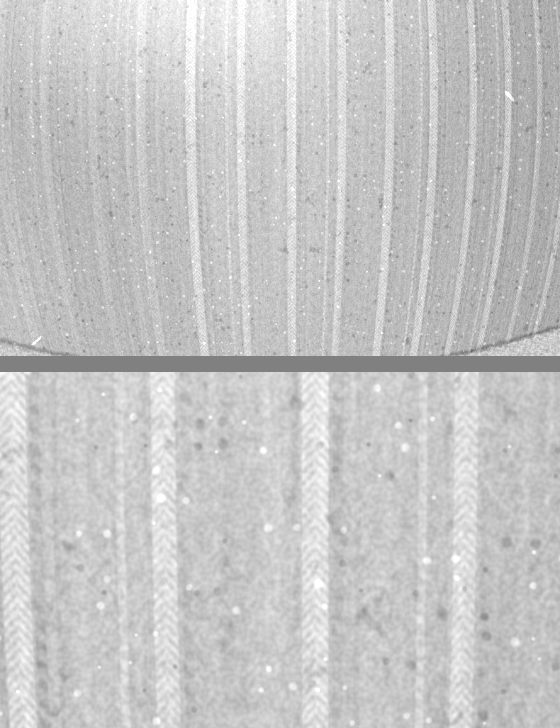
Top, the full canvas; bottom, a detail of the centre.
This texture is drawn by a Shadertoy shader. Its source:

```glsl
// Pale woven cloth with curved herringbone ribbons, worn threads and flecks of lint.

const float TAU = 6.28318;
const vec3 CLOTH_TINT = vec3(1.0);

float hash(vec2 p) {
    vec3 q = fract(p.xyx * 0.1031);
    q += dot(q, q.yzx + 33.33);
    return fract((q.x + q.y) * q.z);
}

vec2 gradientAt(vec2 cell) {
    float angle = TAU * hash(cell);
    return vec2(cos(angle), sin(angle));
}

// Gradient noise, about -0.7 to 0.7
float noise(vec2 p) {
    vec2 i = floor(p), f = p - i;
    vec2 w = f * f * f * (f * (f * 6.0 - 15.0) + 10.0);
    vec2 e = vec2(0.0, 1.0);
    float low = mix(dot(gradientAt(i), f), dot(gradientAt(i + e.yx), f - e.yx), w.x);
    float high = mix(dot(gradientAt(i + e), f - e), dot(gradientAt(i + e.yy), f - e.yy), w.x);
    return mix(low, high, w.y);
}

float fbm(vec2 p) {
    float sum = 0.0, gain = 1.0;
    for (int i = 0; i < 3; i++) {
        sum += gain * noise(p);
        p = p * 2.03 + 17.3;
        gain *= 0.6;
    }
    return sum;
}

// Soft-edged band of the given half width
float band(float d, float halfWidth, float soft) {
    return 1.0 - smoothstep(halfWidth - soft, halfWidth + soft, abs(d));
}

float glow(vec2 p, vec2 centre, vec2 size) {
    vec2 d = (p - centre) / size;
    return exp(-dot(d, d));
}

// Slanted stitches mirrored about the fold
float chevron(float fold, float row, float slant) {
    return sin(TAU * (row + slant * abs(fold)));
}

// One round fleck in some of the cells
float flecks(vec2 p, float density, float radius) {
    vec2 cell = floor(p);
    vec2 centre = 0.3 + 0.4 * vec2(hash(cell + 3.1), hash(cell + 8.7));
    float size = radius * (0.5 + hash(cell + 5.3));
    float d = length(p - cell - centre);
    return step(hash(cell), density) * (1.0 - smoothstep(size * 0.4, size * 1.3, d));
}

float scrap(vec2 p, vec2 a, vec2 b, float radius) {
    vec2 ab = b - a;
    float t = clamp(dot(p - a, ab) / dot(ab, ab), 0.0, 1.0);
    float d = length(p - a - ab * t) + 0.002 * noise(p * 250.0);
    return 1.0 - smoothstep(radius * 0.5, radius * 1.5, d);
}

float lighting(vec2 p) {
    return 0.725 + 0.20 * glow(p, vec2(0.34, 0.68), vec2(0.34, 0.20))
         + 0.06 * glow(p, vec2(0.48, 0.30), vec2(0.20, 0.40))
         + 0.04 * glow(p, vec2(0.0, 0.08), vec2(0.12, 0.15))
         - 0.05 * smoothstep(0.7, 1.0, p.x);
}

// Lightness added by ribbons, cords and seams; n counts ribbons from the middle
float ribbons(float n, float row, float soft) {
    float id = floor(n + 0.5), d = n - id;
    float vary = hash(vec2(id, 4.0));
    float presence = mix(0.3, 1.0, smoothstep(-3.6, -2.0, id)) * (0.8 + 0.3 * vary);
    float ribbon = band(d, 0.075 + 0.025 * vary, soft);
    float stitch = chevron(d, row * 150.0, 14.0);
    float tone = presence * ribbon * (0.095 + 0.035 * stitch);

    // Thin pale cord in every other gap
    float gap = floor(n);
    float cord = band(n - gap - 0.71, 0.028, soft) * (1.0 - mod(gap, 2.0));
    tone += presence * cord * (0.075 + 0.03 * sin(TAU * row * 110.0));

    // Notched dark seams beside each ribbon
    float wear = 0.5 + 0.8 * noise(vec2(id * 7.3, row * 14.0));
    float notch = 0.55 + 0.45 * sin(TAU * (row * 85.0 + d * 4.0));
    tone -= 0.11 * presence * wear * notch * band(d - 0.15, 0.035, soft);
    tone -= 0.06 * presence * wear * band(d + 0.13, 0.022, soft);
    return tone - 0.045 * vary * band(d - 0.28, 0.018, soft);
}

// Irregular relief of the ground weave
float groundWeave(float n, float row) {
    float streak = 0.045 * noise(vec2(n * 7.0, row * 2.0)) + 0.035 * noise(vec2(n * 19.0, row * 4.0));
    float fold = fract(n * 4.0) - 0.5;
    float patchy = 0.5 + noise(vec2(n * 5.0, row * 12.0));
    float stitch = chevron(fold, row * 90.0 + noise(vec2(n * 9.0, row * 50.0)), 2.2);
    return streak + 0.022 * patchy * stitch + 0.06 * fbm(vec2(n * 11.0, row * 95.0));
}

void mainImage(out vec4 fragColor, in vec2 fragCoord) {
    vec2 p = fragCoord / iResolution.x;

    // Bulge: ribbons bow outwards and crowd together on the right
    float u = (p.x - 0.521) / (1.0 - 0.66 * pow(abs(p.y - 0.469), 2.0));
    float n = 10.97 * u + (u > 0.0 ? 13.1 : 1.8) * u * u * u;
    float row = p.y - 0.2 * u * u;
    float soft = max(0.012, 0.7 * fwidth(n));

    float grain = noise(p * 330.0);
    float tone = lighting(p) + ribbons(n, row, soft) + groundWeave(n, row) + 0.07 * grain;

    // Smudges, lint and loose scraps
    tone -= 0.13 * smoothstep(0.42, 0.85, fbm(p * vec2(42.0, 34.0) + 9.0));
    tone -= 0.12 * flecks(p * 70.0 + 31.0, 0.13, 0.17);
    tone += 0.16 * flecks(p * 62.0, 0.22, 0.13);
    tone += 0.22 * scrap(p, vec2(0.904, 0.471), vec2(0.916, 0.458), 0.003);
    tone += 0.22 * scrap(p, vec2(0.058, 0.020), vec2(0.073, 0.034), 0.002);

    // Curved lower hem with speckled ground beyond it
    float hem = p.y - 0.3 * pow(abs(p.x - 0.46), 2.0) + 0.0367 + 0.004 * noise(p * 70.0);
    float ground = 0.79 + 0.16 * fbm(p * 150.0) + 0.08 * grain;
    tone = mix(ground, tone, smoothstep(-0.003, 0.003, hem));
    tone -= 0.17 * band(hem - 0.002, 0.004, 0.004);

    fragColor = vec4(CLOTH_TINT * clamp(tone, 0.0, 1.0), 1.0);
}
```
